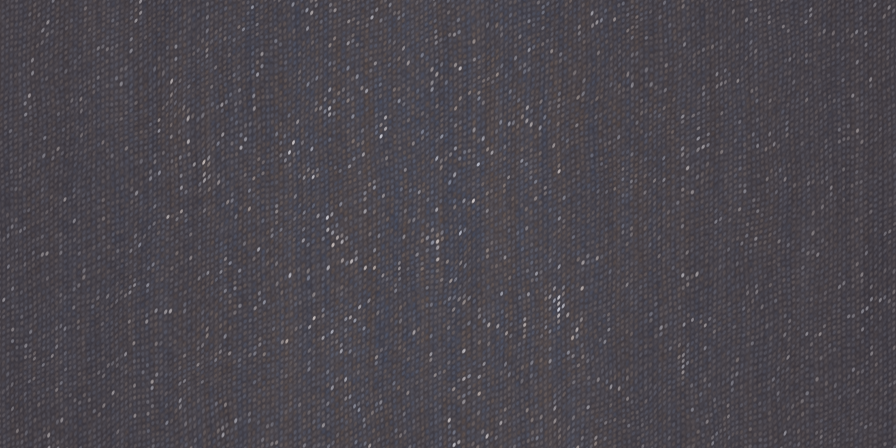
Write a WebGL 2 fragment shader that draws this texture.

```glsl
#version 300 es
precision highp float;
// Dark grey denim: slanted stitches stand in columns, each column shifted to
// form a twill. Random yarn brightness, warm and cool tints, vertical streaks
// and a soft light across the middle break up the regular weave.

uniform vec2 u_resolution;
out vec4 fragColor;

const vec3 GROUND = vec3(0.267, 0.252, 0.278);     // cloth between stitches
const vec3 YARN = vec3(1.0, 1.0, 0.98);            // stitch highlight
const vec3 WARM_COOL = vec3(0.75, 0.05, -0.8);     // tint axis, brown to blue
const vec3 LIGHT_TINT = vec3(0.9, 1.0, 1.05);
const vec2 WEAVE = vec2(98.0, 74.0);               // columns, stitches per height
const float TWILL_SHIFT = 0.38;                    // rise from column to column
const float STITCH_SLANT = 0.4;
const float STITCH_BASE = 0.03;
const float STITCH_VARIATION = 0.05;
const float FLECK_GAIN = 0.26;                     // rare bright stitches
const float FLECK_RARITY = 13.0;
const float STREAK_GAIN = 0.034;
const float TINT_GAIN = 0.055;
const float GRAIN_GAIN = 0.045;
const float LIGHT_GAIN = 0.032;

float hash(vec2 p) {
    return fract(sin(dot(p, vec2(127.1, 311.7))) * 43758.5453);
}

float valueNoise(vec2 p) {
    vec2 cell = floor(p);
    vec2 f = fract(p);
    f = f * f * (3.0 - 2.0 * f);
    float low = mix(hash(cell), hash(cell + vec2(1.0, 0.0)), f.x);
    float high = mix(hash(cell + vec2(0.0, 1.0)), hash(cell + vec2(1.0, 1.0)), f.x);
    return mix(low, high, f.y);
}

// Tall, narrow bands of yarn thickness, centred on zero.
float streaks(vec2 p) {
    float fine = valueNoise(p * vec2(95.0, 5.0) + 17.0);
    float medium = valueNoise(p * vec2(34.0, 2.5) + 53.0);
    float broad = valueNoise(p * vec2(9.0, 1.2) + 91.0);
    return 0.5 * fine + 0.35 * medium + 0.25 * broad - 0.55;
}

// Soft slanted ellipse inside one weave cell.
float stitchShape(vec2 q) {
    q.x -= STITCH_SLANT * q.y;
    return 1.0 - smoothstep(0.3, 1.0, length(q / vec2(0.46, 0.54)));
}

void main() {
    vec2 uv = gl_FragCoord.xy / u_resolution;
    vec2 p = gl_FragCoord.xy / u_resolution.y;

    // Wide light, slightly left of centre
    float glow = exp(-pow((uv.x - 0.47) / 0.32, 2.0));
    glow *= 1.0 - 0.25 * pow(abs(uv.y - 0.5) * 2.0, 2.0);

    // Weave cells, with slow wander of the yarns
    vec2 wander = vec2(valueNoise(p * vec2(12.0, 7.0)),
                       valueNoise(p * vec2(14.0, 9.0) + 31.0)) - 0.5;
    vec2 w = p * WEAVE + wander * vec2(0.9, 1.6);
    float column = floor(w.x);
    w.y -= column * TWILL_SHIFT + 0.35 * hash(vec2(column, 4.0));
    vec2 cell = vec2(column, floor(w.y));
    float stitch = stitchShape(fract(w) - 0.5);

    // Brightness of each stitch; flecks gather in patches and columns
    float patches = valueNoise(p * vec2(16.0, 6.0) + 71.0);
    float fleck = pow(hash(cell + 23.0), FLECK_RARITY);
    fleck *= (0.4 + 1.2 * patches) * (0.6 + 0.8 * glow);
    float yarn = STITCH_BASE + STITCH_VARIATION * hash(cell + 7.0) + FLECK_GAIN * fleck;

    // Brown and blue threads, strongest under the light
    float columnTint = valueNoise(vec2(p.x * WEAVE.x * 0.8, p.y * 4.0) + 41.0) - 0.5;
    float stitchTint = hash(cell + 61.0) - 0.5;
    float tint = (0.6 * columnTint + stitchTint * (0.25 + stitch)) * (0.3 + 0.8 * glow);

    float grain = valueNoise(p * vec2(210.0, 170.0) + 13.0) - 0.5;

    vec3 color = GROUND + YARN * yarn * stitch;
    color += STREAK_GAIN * streaks(p) + GRAIN_GAIN * grain;
    color += LIGHT_TINT * LIGHT_GAIN * (glow - 0.5);
    color += WARM_COOL * TINT_GAIN * tint;
    fragColor = vec4(clamp(color, 0.0, 1.0), 1.0);
}
```
